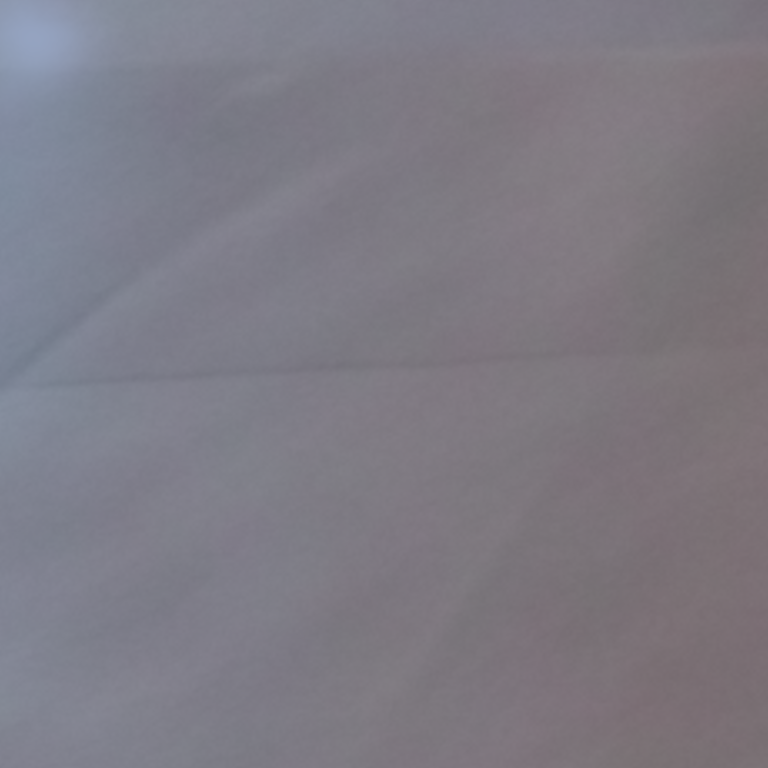
This texture is drawn by a WebGL 1 fragment shader. Its source:

```glsl
precision highp float;
// Softly creased grey-mauve cloth, lit by a cool glow in the upper left corner.
uniform vec2 u_resolution;

const vec3 WARM_CLOTH = vec3(0.488, 0.447, 0.464);
const vec3 COOL_CLOTH = vec3(0.498, 0.532, 0.600);
const vec3 GLOW_COLOR = vec3(0.590, 0.650, 0.770);

float hash(vec2 p) {
  vec3 q = fract(vec3(p.xyx) * 0.1031);
  q += dot(q, q.yzx + 33.33);
  return fract((q.x + q.y) * q.z);
}

float valueNoise(vec2 p) {
  vec2 cell = floor(p);
  vec2 f = fract(p);
  f = f * f * (3.0 - 2.0 * f);
  float low = mix(hash(cell), hash(cell + vec2(1.0, 0.0)), f.x);
  float high = mix(hash(cell + vec2(0.0, 1.0)), hash(cell + 1.0), f.x);
  return mix(low, high, f.y);
}

// Layered noise, centred on zero.
float fbm(vec2 p) {
  float sum = 0.0;
  float weight = 0.5;
  for (int i = 0; i < 4; i++) {
    sum += weight * (valueNoise(p) - 0.5);
    p = mat2(1.6, 1.2, -1.2, 1.6) * p + 7.3;
    weight *= 0.5;
  }
  return sum;
}

float bump(float d, float width) {
  return exp(-d * d / (width * width));
}

float spot(vec2 p, vec2 center, vec2 size) {
  vec2 d = (p - center) / size;
  return exp(-dot(d, d));
}

// Coordinates along and across a direction given in radians.
vec2 turned(vec2 p, float angle) {
  float c = cos(angle);
  float s = sin(angle);
  return vec2(c * p.x + s * p.y, c * p.y - s * p.x);
}

// Soft window along one axis.
float span(float x, float start, float end, float fade) {
  return smoothstep(start - fade, start + fade, x)
       * (1.0 - smoothstep(end - fade, end + fade, x));
}

// A fold is an edge at d = 0, lit below and shaded above, fading away.
float fold(float d, float edge, float reach) {
  return -smoothstep(-edge, edge, d) * exp(-max(d, 0.0) / reach)
       + 0.6 * smoothstep(edge, -edge, d) * exp(min(d, 0.0) / reach);
}

float creases(vec2 p) {
  float wobble = 0.02 * fbm(p * 9.0);

  // Thin, broken, nearly level crease across the middle.
  float middle = p.y - 0.495 - 0.058 * p.x + 0.5 * wobble;
  float strength = 0.3 + 0.7 * valueNoise(vec2(p.x * 9.0, 2.0));
  float light = -0.023 * strength * bump(middle, 0.006) * span(p.x, 0.03, 0.84, 0.06);
  light += 0.009 * fold(middle, 0.010, 0.06);

  // Top crease, with a pale strip over it on the left.
  float top = p.y - 0.908 - 0.037 * p.x + 0.5 * wobble;
  light += 0.030 * smoothstep(-0.010, 0.012, top) * (1.0 - 1.6 * p.x);
  light += 0.012 * bump(top + 0.010, 0.010) * smoothstep(0.5, 0.9, p.x);
  light += 0.020 * spot(turned(p - vec2(0.35, 0.895), 0.35), vec2(0.0), vec2(0.06, 0.012));

  // Long fold rising from the left edge and flattening out.
  float rise = p.y - 0.49 - 0.92 * p.x + 0.50 * p.x * p.x + wobble;
  light += 0.026 * fold(rise, 0.022, 0.07) * span(p.x, -0.1, 0.50, 0.14);
  light -= 0.016 * bump(rise - 0.008, 0.012) * span(p.x, 0.0, 0.15, 0.06);

  // Diagonal fold at the lower right, clearest at its middle.
  float slant = p.x - 0.46 - 0.68 * p.y + wobble;
  float visible = 0.4 + 0.6 * bump(p.y - 0.24, 0.10);
  light += 0.022 * fold(slant, 0.024, 0.08) * span(p.y, 0.04, 0.48, 0.10) * visible;
  return light;
}

// Broad hollows and swells, drawn out along slanting streaks.
float relief(vec2 p) {
  float light = -0.024 * spot(p, vec2(0.20, 0.85), vec2(0.18, 0.07));
  light += 0.022 * spot(p, vec2(0.76, 0.80), vec2(0.14, 0.18));
  light += 0.018 * spot(p, vec2(0.05, 0.04), vec2(0.24, 0.10));
  light += 0.012 * spot(p, vec2(0.10, 0.43), vec2(0.35, 0.06));
  light -= 0.012 * spot(p, vec2(0.92, 0.15), vec2(0.25, 0.30));
  return light + 0.040 * fbm(turned(p, 0.55) * vec2(4.0, 13.0));
}

void main() {
  vec2 p = gl_FragCoord.xy / u_resolution;

  // Cool on the left and top, warm toward the lower right.
  float cool = 0.74 - 0.80 * p.x + 0.16 * (p.y - 0.5);
  cool += 0.24 * spot(p, vec2(0.0, 0.72), vec2(0.15, 0.40));
  cool += 0.32 * smoothstep(0.90, 0.97, p.y) * p.x;
  cool += 0.20 * fbm(p * 6.0 + 3.0);
  vec3 color = mix(WARM_CLOTH, COOL_CLOTH, clamp(cool, 0.0, 1.15));

  color += creases(p) + relief(p);

  // Grey-green hollow at the right edge.
  vec2 hollow = turned(p - vec2(0.94, 0.73), 0.9);
  color -= vec3(0.038, 0.012, 0.020) * spot(hollow, vec2(0.0), vec2(0.16, 0.07));

  // Faint green and pink blotches, then a fine weave grain.
  color += vec3(0.5, -0.6, 0.2) * 0.030 * fbm(p * 13.0 + 20.0);
  color += 0.018 * fbm(turned(p, 0.4) * vec2(75.0, 120.0));
  color += 0.010 * (valueNoise(p * 230.0) - 0.5);

  // Uneven glow with a wide halo.
  vec2 q = p + 0.03 * fbm(p * 14.0);
  float glow = 0.68 * spot(q, vec2(0.045, 0.95), vec2(0.065, 0.055));
  glow += 0.22 * spot(q, vec2(0.02, 0.92), vec2(0.12, 0.15));
  gl_FragColor = vec4(mix(color, GLOW_COLOR, glow), 1.0);
}
```
